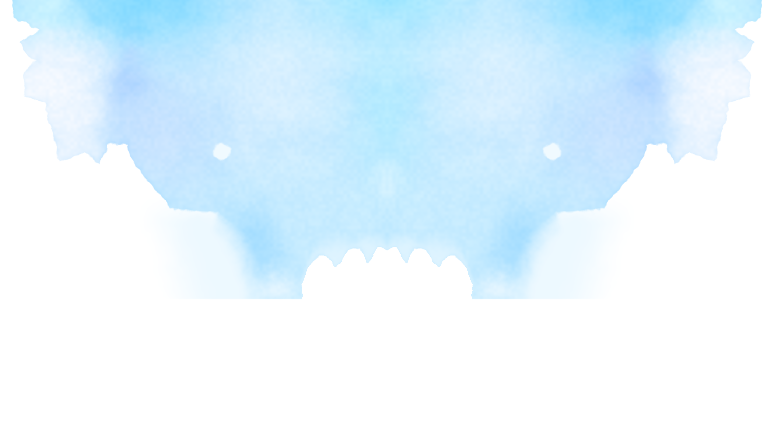
This background is drawn by a Shadertoy shader. Its source:

```glsl
// A mirrored watercolour wash hanging from the top of white paper.
// Half of it is a noise-warped polygon tinted by soft elliptical washes;
// folding x about the axis makes the other half.
#define CANVAS_H 432.0      // design units from top to bottom
#define AXIS_X 0.504        // mirror axis, as a share of the width
#define CUT_Y 299.0         // straight lower end of the paint
#define RAGGED 13.0         // size of the edge warp
#define MOTTLE 0.055        // strength of the pigment variation
#define RIM 0.06            // pigment gathered along wet edges

const int CORNERS = 23;
// Outline of the right half: distance from the axis, depth from the top
const vec2 OUTLINE[CORNERS] = vec2[CORNERS](
    vec2(-40, -60), vec2(376, -60), vec2(378, 4), vec2(366, 22),
    vec2(350, 31), vec2(368, 44), vec2(350, 62), vec2(361, 74),
    vec2(361, 97), vec2(340, 102), vec2(336, 128), vec2(328, 160),
    vec2(304, 151), vec2(286, 161), vec2(280, 145), vec2(258, 146),
    vec2(250, 167), vec2(236, 184), vec2(218, 208), vec2(172, 211),
    vec2(140, 262), vec2(128, 340), vec2(-40, 340));

float hash(vec2 p) {
    vec3 q = fract(vec3(p.xyx) * 0.1031);
    q += dot(q, q.yzx + 33.33);
    return fract((q.x + q.y) * q.z);
}

float noise(vec2 p) {
    vec2 i = floor(p), f = fract(p);
    f = f * f * (3.0 - 2.0 * f);
    return mix(mix(hash(i), hash(i + vec2(1, 0)), f.x),
               mix(hash(i + vec2(0, 1)), hash(i + vec2(1, 1)), f.x), f.y);
}

float fbm(vec2 p) {
    float sum = 0.0, amp = 0.5;
    for (int i = 0; i < 5; i++) {
        sum += amp * noise(p);
        p = mat2(1.6, 1.2, -1.2, 1.6) * p + 17.3;
        amp *= 0.5;
    }
    return sum;
}

// Signed distance to the outline, negative inside
float outlineDistance(vec2 p) {
    float nearest = 1e9, side = 1.0;
    for (int i = 0; i < CORNERS; i++) {
        vec2 a = OUTLINE[i], b = OUTLINE[(i + 1) % CORNERS];
        vec2 e = b - a, w = p - a;
        vec2 gap = w - e * clamp(dot(w, e) / dot(e, e), 0.0, 1.0);
        nearest = min(nearest, dot(gap, gap));
        if ((a.y > p.y) != (b.y > p.y) && p.x < a.x + e.x * (p.y - a.y) / e.y)
            side = -side;
    }
    return side * sqrt(nearest);
}

float bump(float x, float centre, float width) {
    float t = (x - centre) / width;
    return exp(-t * t);
}

float glow(vec2 p, vec2 centre, vec2 radius) {
    vec2 t = (p - centre) / radius;
    return exp(-dot(t, t));
}

// Overlapping pools of pigment
vec3 pigment(vec2 p) {
    vec3 c = vec3(0.77, 0.92, 1.0);
    c = mix(c, vec3(0.85, 0.94, 1.0), 0.9 * glow(p, vec2(112, 85), vec2(65, 80)));
    c = mix(c, vec3(0.77, 0.88, 1.0), 0.9 * glow(p, vec2(235, 130), vec2(75, 60)));
    c = mix(c, vec3(0.70, 0.83, 1.0), 0.8 * glow(p, vec2(262, 75), vec2(27, 32)));
    c = mix(c, vec3(0.50, 0.85, 1.0), 0.95 * glow(p, vec2(245, 2), vec2(85, 42)));
    c = mix(c, vec3(0.60, 0.90, 1.0), 0.9 * glow(p, vec2(0, -5), vec2(75, 42)));
    c = mix(c, vec3(0.70, 0.92, 1.0), 0.9 * glow(p, vec2(0, 110), vec2(36, 70)));
    c = mix(c, vec3(0.84, 0.95, 1.0), 0.8 * glow(p, vec2(0, 188), vec2(13, 18)));
    c = mix(c, vec3(0.65, 0.87, 1.0), 0.9 * glow(p, vec2(130, 242), vec2(30, 36)));
    c = mix(c, vec3(0.92, 0.97, 1.0), 0.8 * glow(p, vec2(112, 287), vec2(22, 15)));
    c = mix(c, vec3(0.78, 0.95, 1.0), 0.8 * glow(p, vec2(345, 10), vec2(35, 28)));
    float faded = smoothstep(262.0, 312.0, p.x) * smoothstep(12.0, 65.0, p.y);
    return mix(c, vec3(0.95, 0.97, 1.0), 0.9 * faded);
}

void mainImage(out vec4 fragColor, in vec2 fragCoord) {
    float unit = CANVAS_H / iResolution.y;
    vec2 p = vec2(abs(fragCoord.x - AXIS_X * iResolution.x),
                  iResolution.y - fragCoord.y) * unit;
    vec2 warp = vec2(fbm(p / 17.0), fbm(p / 17.0 + 41.0)) - 0.48;
    vec2 q = p + RAGGED * warp;
    float aa = 0.8 * unit;

    // Pale wash under the lower flank, fading outward
    float flank = smoothstep(115.0, 145.0, q.x) * smoothstep(195.0, 225.0, q.y)
                * (1.0 - smoothstep(195.0, 258.0, q.x + 0.3 * (q.y - 205.0)));
    vec3 col = mix(vec3(1), vec3(0.93, 0.975, 1.0), flank);

    // Main wash: crisp rim above, bleeding softly below
    float d = outlineDistance(q);
    float soft = mix(aa, 17.0, smoothstep(207.0, 235.0, p.y));
    float body = 1.0 - smoothstep(-soft, soft, d);
    vec3 paint = pigment(p + 24.0 * warp);
    float mottle = fbm(p / 28.0) + 0.5 * noise(p / 3.5) - 0.73;
    paint += MOTTLE * mottle * vec3(1.4, 0.6, 0.0);
    float rim = exp(-abs(d) / 2.5) * (1.0 - smoothstep(200.0, 215.0, p.y));
    paint -= RIM * rim * vec3(1.0, 0.4, 0.0);

    // Small blooms where a drop pushed the pigment away
    float bloom = length((q - vec2(164, 151)) * vec2(0.9, 1.1)) - 8.5;
    paint = mix(paint, vec3(0.94, 0.98, 1.0), 1.0 - smoothstep(-1.5, 1.5, bloom));
    col = mix(col, paint, body);

    // Arched opening with hanging drips
    float drips = 17.0 * bump(q.x, 52.0, 7.0) + 14.0 * bump(q.x, 20.0, 6.0);
    float arch = 249.0 + 49.0 * pow(q.x / 86.0, 9.0) + 5.0 * bump(p.x, 0.0, 4.0);
    float depth = q.y - arch;
    float inArch = 1.0 - smoothstep(75.0, 95.0, p.x);
    float thin = smoothstep(-20.0, 3.0, depth) * inArch;
    col = mix(col, vec3(0.90, 0.965, 1.0), 0.75 * thin);
    float lip = exp(-abs(depth - drips) / 2.0) * inArch;
    col -= RIM * lip * vec3(1.0, 0.4, 0.0);
    col = mix(col, vec3(1), smoothstep(-aa, aa, depth - drips)
            * (1.0 - smoothstep(92.0, 98.0, p.x)));

    // Bare paper below the cut
    col = mix(col, vec3(1), smoothstep(CUT_Y - aa, CUT_Y + aa, p.y));
    fragColor = vec4(clamp(col, 0.0, 1.0), 1.0);
}
```
